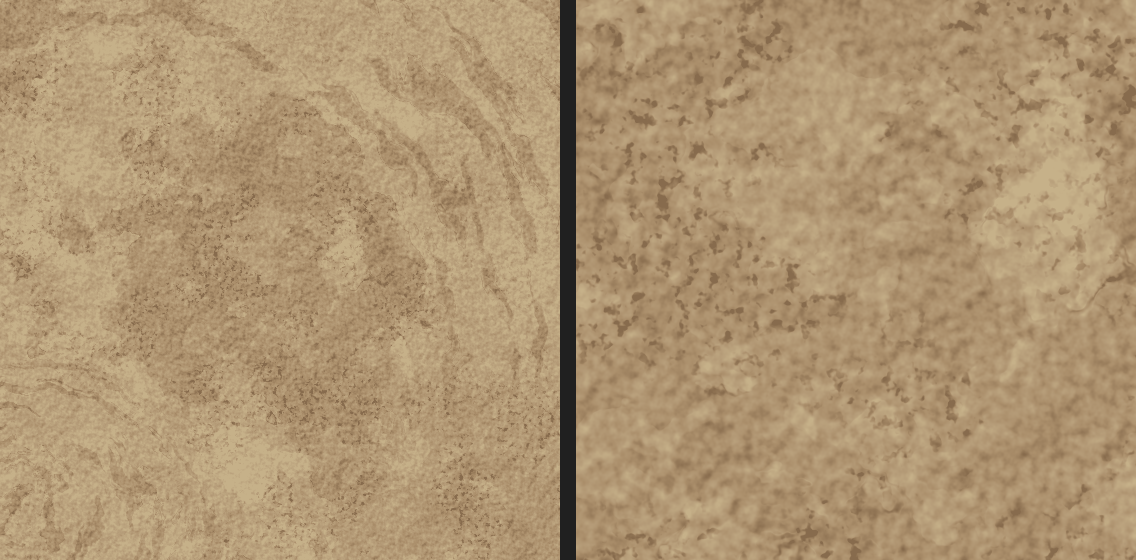
Left, the full canvas; right, a detail of the centre.
Give the GLSL for this texture, as a Shadertoy shader.

```glsl
const vec3 DEEP  = vec3(0.60, 0.49, 0.36);
const vec3 BROWN = vec3(0.67, 0.56, 0.42);
const vec3 SAND  = vec3(0.71, 0.61, 0.47);
const vec3 PALE  = vec3(0.75, 0.66, 0.51);

const vec2  ARC_CENTRE   = vec2(0.20, 0.35);   // large sweeping strata
const float ARC_RADIUS   = 0.60;
const vec2  SWIRL_CENTRE = vec2(-0.06, 0.08);  // small lower swirl
const vec2  SWIRL_SCALE  = vec2(0.80, 1.25);
const float SWIRL_RADIUS = 0.30;
const vec2  MASS_CENTRE  = vec2(0.53, 0.52);   // brown central mass
const float MASS_RADIUS  = 0.31;
const float BASE_TONE    = 0.84;
const float WARP         = 0.075;
const float GRAIN        = 0.64;
const float RELIEF       = 0.60;
const float PIT_DEPTH    = 0.80;
const float CRACK_DEPTH  = 0.75;

vec2 gradientAt(vec2 cell) {
    vec3 h = fract(cell.xyx * vec3(0.1031, 0.1030, 0.0973));
    h += dot(h, h.yzx + 33.33);
    float angle = 6.2832 * fract((h.x + h.y) * h.z);
    return vec2(cos(angle), sin(angle));
}

float noise(vec2 p) {
    vec2 i = floor(p), f = p - i;
    vec2 u = f * f * f * (f * (f * 6.0 - 15.0) + 10.0);
    vec2 e = vec2(1.0, 0.0);
    float low  = mix(dot(gradientAt(i), f), dot(gradientAt(i + e), f - e), u.x);
    float high = mix(dot(gradientAt(i + e.yx), f - e.yx),
                     dot(gradientAt(i + 1.0), f - 1.0), u.x);
    return 1.6 * mix(low, high, u.y);
}

float fbm(vec2 p, int octaves) {
    float sum = 0.0, amp = 0.5;
    for (int i = 0; i < octaves; i++) {
        sum += amp * noise(p);
        p = mat2(1.6, 1.2, -1.2, 1.6) * p + 17.3;
        amp *= 0.58;
    }
    return sum;
}

// Noise stretched along the arcs around a centre
float strata(float radius, float angle, float density, float along) {
    vec2 s = vec2(radius * density, angle * along);
    return 0.55 * noise(s) + 0.35 * noise(s * vec2(2.1, 2.2) + 9.0)
         + 0.24 * noise(s * vec2(4.3, 6.0) + 21.0);
}

float line(float field, float width) {
    return 1.0 - smoothstep(0.0, width, abs(field));
}

vec3 stoneColour(float tone) {
    float t = 3.0 * tone;
    vec3 c = mix(DEEP, BROWN, clamp(t, -1.0, 1.0));
    c += (SAND - BROWN) * clamp(t - 1.0, 0.0, 1.0);
    return c + (PALE - SAND) * clamp(t - 2.0, 0.0, 1.7);
}

void mainImage(out vec4 fragColor, in vec2 fragCoord) {
    vec2 p = fragCoord / iResolution.xy;
    vec2 bend = vec2(fbm(p * 4.0 + 3.0, 4), fbm(p * 4.0 + 41.0, 4));
    vec2 rough = vec2(fbm(p * 28.0, 4), fbm(p * 28.0 + 60.0, 4));
    vec2 q = p + WARP * bend + 0.016 * rough;
    vec2 flow = p + 0.6 * WARP * bend + 0.009 * rough;

    // Sweeping strata around the upper right
    vec2 arc = flow - ARC_CENTRE;
    float arcRadius = length(arc);
    float arcMask = smoothstep(ARC_RADIUS - 0.03, ARC_RADIUS + 0.01, arcRadius)
                  * smoothstep(0.22, 0.42, q.y);
    float arcBands = strata(arcRadius, atan(arc.y, arc.x), 20.0, 2.4);

    // Nested rings at the lower left
    vec2 swirl = (flow - SWIRL_CENTRE) * SWIRL_SCALE;
    float swirlRadius = length(swirl);
    float swirlMask = 1.0 - smoothstep(SWIRL_RADIUS, SWIRL_RADIUS + 0.14, swirlRadius);
    float swirlBands = strata(swirlRadius, atan(swirl.y, swirl.x), 36.0, 1.6);

    float banding = max(arcMask, swirlMask);
    float bands = mix(arcBands, swirlBands, step(arcMask, swirlMask));

    // Ragged brown mass and pale crusts
    float mass = 0.95 * fbm(q * 4.0 + 7.0, 6) + 0.12 * rough.y
               + 0.8 * (MASS_RADIUS - length(p - MASS_CENTRE)) - 0.45 * banding;
    float corner = 1.0 - smoothstep(0.10, 0.42, length(q - vec2(0.92, 0.08)));
    float brown = max(smoothstep(-0.02, 0.05, mass), 0.7 * corner);
    float crust = fbm(q * 8.0 + 23.0, 5) + 0.50 * rough.x;
    float pale = smoothstep(0.11, 0.20, crust) * (1.0 - 0.7 * banding);

    float tone = BASE_TONE - 0.45 * brown + 0.31 * pale;
    tone += 0.34 * fbm(q * 8.0 + 51.0, 5) + 0.26 * rough.y;
    tone += banding * (0.07 - 0.64 * smoothstep(0.10, 0.26, bands) + 0.24 * bands);

    // Broken dark seams along edges
    float gate = smoothstep(-0.12, 0.16, fbm(p * 9.0 + 80.0, 4));
    float seams = line(mass + 0.01, 0.035) * (1.0 - corner)
                + 0.8 * banding * line(bands - 0.10, 0.05);
    tone -= CRACK_DEPTH * gate * min(seams, 1.0);

    // Clustered pits, grain and side-lit relief
    float cluster = smoothstep(-0.10, 0.26, fbm(p * 9.0 + 33.0, 4)
                  + 0.15 * line(crust - 0.10, 0.14)) * (1.0 - 0.5 * banding);
    float pits = smoothstep(0.10, 0.40, fbm(p * 105.0 + 12.0, 3));
    tone -= PIT_DEPTH * pits * cluster;
    tone += GRAIN * fbm(p * 125.0 + 5.0, 2);
    vec2 light = vec2(-0.0025, 0.0035);
    tone += RELIEF * (fbm(p * 60.0, 4) - fbm((p + light) * 60.0, 4));

    fragColor = vec4(stoneColour(tone), 1.0);
}
```
